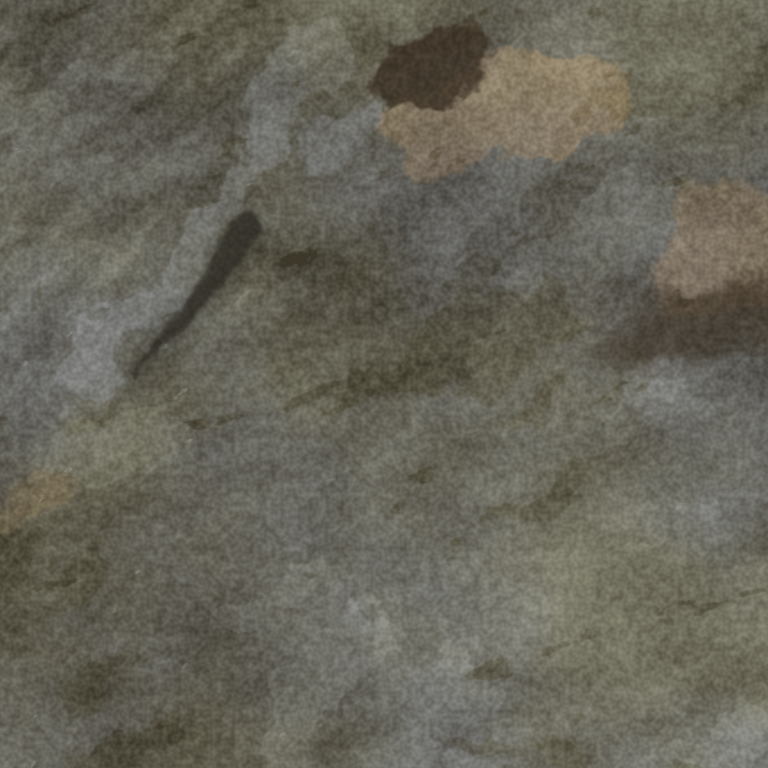
Give the GLSL for this texture, as a WebGL 1 fragment shader.

```glsl
precision highp float;
// Weathered grey rock face with a pale diagonal ledge, a dark crack, and tan and olive stains.
uniform vec2 u_resolution;

const vec3 DARK_ROCK = vec3(0.28, 0.26, 0.22);
const vec3 PALE_ROCK = vec3(0.54, 0.53, 0.50);
const vec3 HOLLOW_BROWN = vec3(0.24, 0.20, 0.15);
const vec3 CRACK_SHADE = vec3(0.21, 0.20, 0.17);
const vec3 TAN_TINT = vec3(1.10, 1.00, 0.89);
const vec3 COOL_TINT = vec3(0.97, 1.00, 1.05);
const vec3 OLIVE_TINT = vec3(0.99, 1.00, 0.91);

vec2 gradientAt(vec2 cell) {
  vec3 h = fract(cell.xyx * vec3(0.1031, 0.1030, 0.0973));
  h += dot(h, h.yzx + 33.33);
  float angle = 6.2832 * fract((h.x + h.y) * h.z);
  return vec2(cos(angle), sin(angle));
}

float gradientNoise(vec2 p) {
  vec2 i = floor(p), f = fract(p);
  vec2 u = f * f * f * (f * (f * 6.0 - 15.0) + 10.0);
  vec2 e = vec2(1.0, 0.0);
  float low = mix(dot(gradientAt(i), f), dot(gradientAt(i + e), f - e), u.x);
  float high = mix(dot(gradientAt(i + e.yx), f - e.yx),
                   dot(gradientAt(i + e.xx), f - e.xx), u.x);
  return mix(low, high, u.y);
}

// Rotates so that the x axis runs along the given angle.
vec2 turn(vec2 p, float angle) {
  float c = cos(angle), s = sin(angle);
  return vec2(c * p.x + s * p.y, c * p.y - s * p.x);
}

float fbm(vec2 p, float seed) {
  float sum = 0.0, amplitude = 0.5;
  p += seed * vec2(17.3, 29.7);
  for (int octave = 0; octave < 5; octave++) {
    sum += amplitude * gradientNoise(p);
    p = turn(p, 0.5) * 2.03 + 11.7;
    amplitude *= 0.5;
  }
  return sum;
}

// Noise stretched along a direction.
float streaks(vec2 p, float angle, vec2 frequency, float seed) {
  return fbm(turn(p, angle) * frequency, seed);
}

float blob(vec2 p, vec2 centre, vec2 radii, float angle, float softness) {
  float d = length(turn(p - centre, angle) / radii) - 1.0;
  return 1.0 - smoothstep(-softness, softness, d);
}

// Signed distance to a segment whose radius changes along its length.
float taper(vec2 p, vec2 a, vec2 b, float radiusA, float radiusB) {
  vec2 axis = b - a;
  float h = clamp(dot(p - a, axis) / dot(axis, axis), 0.0, 1.0);
  return length(p - a - h * axis) - mix(radiusA, radiusB, h);
}

float fill(float d, float blur) {
  return 1.0 - smoothstep(-blur, blur, d);
}

void main() {
  vec2 uv = gl_FragCoord.xy / min(u_resolution.x, u_resolution.y);
  vec2 warp = vec2(fbm(uv * 9.0, 1.0), fbm(uv * 9.0, 2.0));
  vec2 ragged = uv + 0.10 * warp;
  vec2 slight = uv + 0.025 * warp;

  // Broad tone, mottling and the rough slope at the upper left
  float slope = smoothstep(-0.02, 0.10, dot(uv - vec2(0.24, 0.68), vec2(-0.8, 0.6)));
  float tone = 0.47 + 0.65 * fbm(uv * 2.2, 3.0);
  tone += 0.60 * streaks(uv, 0.3, vec2(7.0, 13.0), 4.0);
  tone += slope * (0.75 * streaks(uv, 0.65, vec2(9.0, 26.0), 5.0) - 0.10);
  tone += 0.12 * smoothstep(0.45, 0.9, uv.x) * smoothstep(0.15, 0.35, abs(uv.y - 0.6));

  // Ragged scattered patches, pits and pale flecks
  float palePatch = smoothstep(0.13, 0.16, streaks(ragged, 0.35, vec2(3.0, 5.5), 6.0));
  float darkPatch = smoothstep(0.15, 0.21, streaks(ragged, 0.4, vec2(3.0, 6.0), 7.0));
  float pit = smoothstep(0.25, 0.31, streaks(uv, 0.3, vec2(8.0, 17.0), 8.0));
  float fleck = smoothstep(0.29, 0.38, streaks(uv, 0.6, vec2(20.0, 34.0), 9.0));
  fleck *= 1.0 - smoothstep(0.2, 0.75, uv.x);
  tone += 0.17 * palePatch - 0.18 * darkPatch - 0.26 * pit + 0.36 * fleck;

  // Pale ledge, lip below the crack and curved flake
  float ledge = taper(ragged, vec2(0.13, 0.53), vec2(0.32, 0.76), 0.045, 0.020);
  ledge = min(ledge, taper(ragged, vec2(0.33, 0.79), vec2(0.40, 0.92), 0.018, 0.038));
  ledge = min(ledge, taper(ragged, vec2(0.41, 0.82), vec2(0.48, 0.85), 0.025, 0.030));
  float ledgeMask = fill(ledge, 0.005);
  float lip = fill(taper(slight, vec2(0.24, 0.52), vec2(0.335, 0.64), 0.010, 0.015), 0.012);
  float flake = blob(ragged, vec2(0.44, 0.08), vec2(0.14, 0.07), 1.0, 0.06);
  flake *= 1.0 - blob(ragged, vec2(0.49, 0.05), vec2(0.14, 0.06), 1.0, 0.06);
  tone += 0.27 * ledgeMask + 0.18 * lip + 0.24 * flake;
  tone -= 0.20 * blob(ragged, vec2(0.40, 0.63), vec2(0.08, 0.025), -0.2, 0.6);

  // Tan stains and dark brown hollows
  float stain = blob(ragged, vec2(0.66, 0.85), vec2(0.17, 0.065), 0.15, 0.07);
  stain = max(stain, blob(ragged, vec2(0.97, 0.68), vec2(0.13, 0.08), 0.5, 0.10));
  stain = max(stain, 0.7 * blob(ragged, vec2(0.03, 0.35), vec2(0.08, 0.03), 0.2, 0.30));
  float hollow = blob(ragged, vec2(0.56, 0.92), vec2(0.08, 0.055), 0.1, 0.10);
  hollow = max(hollow, 0.75 * blob(ragged, vec2(0.92, 0.58), vec2(0.17, 0.045), 0.25, 0.35));
  tone += 0.20 * stain;

  // Fine grain and colour
  float grain = 0.30 * gradientNoise(uv * 75.0) + 0.30 * gradientNoise(uv * 170.0 + 40.0);
  tone = clamp(tone + grain, -0.15, 1.15);
  vec3 color = mix(DARK_ROCK, PALE_ROCK, tone);
  float hue = fbm(uv * 2.5, 10.0) + 0.12 * ledgeMask - 0.15 * max(darkPatch, pit);
  color *= mix(OLIVE_TINT, COOL_TINT, smoothstep(-0.22, 0.25, hue));
  color *= mix(vec3(1.0), TAN_TINT, stain);
  color = mix(color, HOLLOW_BROWN * (1.0 + 0.6 * grain), 0.85 * hollow);

  // Crack with a soft shadow
  float crack = taper(slight, vec2(0.18, 0.51), vec2(0.322, 0.70), 0.002, 0.019);
  color *= 1.0 - 0.22 * exp(-max(crack, 0.0) / 0.012);
  color = mix(color, CRACK_SHADE * (1.0 + 0.5 * grain), 0.9 * fill(crack, 0.005));
  gl_FragColor = vec4(color, 1.0);
}
```
